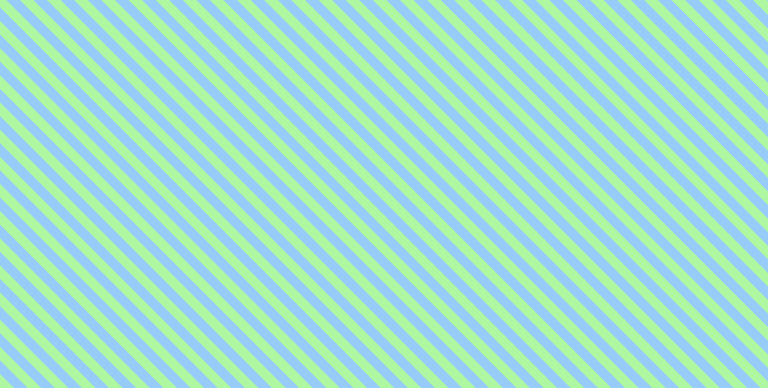
A Shadertoy shader for this pattern:

```glsl
// Even two-colour diagonal stripes falling from upper left to lower right.
// A 45 degree coordinate, measured from the lower left corner in canvas
// widths, is repeated with fract and cut into bands with softened edges.

#define PERIODS_PER_WIDTH 40.0  // stripe pairs along one canvas width, across the bands
#define BLUE_SHARE 0.502        // part of each period that is blue
#define PHASE 0.02              // shift of the bands, in periods
#define EDGE_PIXELS 0.8         // width of the softened edge
#define GREEN vec3(0.69, 0.97, 0.63)
#define BLUE vec3(0.59, 0.80, 0.97)

// Signed distance into the blue band, in periods; positive inside.
float blueBand(float across) {
    float cell = fract(across - PHASE - 0.25);
    return 0.5 * BLUE_SHARE - abs(cell - 0.5);
}

void mainImage(out vec4 fragColor, in vec2 fragCoord) {
    vec2 uv = fragCoord / iResolution.x;

    // Position across the stripes, in periods
    float across = dot(uv, vec2(sqrt(0.5))) * PERIODS_PER_WIDTH;

    // Linear edge coverage
    float edge = EDGE_PIXELS * PERIODS_PER_WIDTH / iResolution.x;
    float coverage = clamp(blueBand(across) / edge + 0.5, 0.0, 1.0);

    fragColor = vec4(mix(GREEN, BLUE, coverage), 1.0);
}
```
